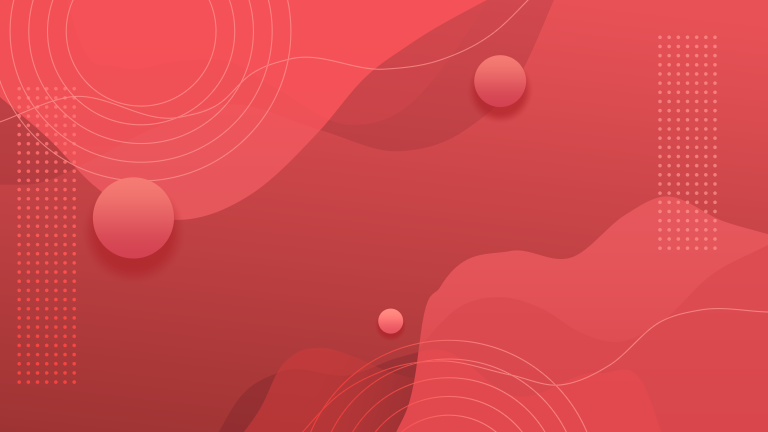
Reproduce this background procedurally as a WebGL 2 fragment shader.

```glsl
#version 300 es
precision highp float;
uniform vec2 u_resolution;
out vec4 outColor;

// The canvas is 9 units high, 16 units wide at 16:9
const float HEIGHT = 9.0;
const int KNOTS = 10;
const float LINE_WIDTH = 0.022;
const float RING_START = 1.56;
const float RING_STEP = 0.39;
const float RING_COUNT = 5.0;
const float DOT_PITCH = 0.191;
const float DOT_RADIUS = 0.037;

const vec3 BASE_DARK = vec3(0.62, 0.20, 0.20);
const vec3 BASE_LIGHT = vec3(0.91, 0.32, 0.34);
const vec3 SHADE = vec3(0.42, 0.12, 0.15);
const vec3 CORAL = vec3(0.97, 0.325, 0.35);
const vec3 ROSE = vec3(0.90, 0.34, 0.36);
const vec3 CRIMSON = vec3(0.85, 0.28, 0.30);
const vec3 HILL_RED = vec3(0.79, 0.23, 0.23);
const vec3 LINE_PINK = vec3(1.0, 0.58, 0.57);
const vec3 LINE_RED = vec3(1.0, 0.27, 0.25);
const vec3 BALL_TOP = vec3(0.96, 0.48, 0.45);
const vec3 BALL_BOTTOM = vec3(0.83, 0.26, 0.32);
const vec3 BALL_SHADOW = vec3(0.68, 0.13, 0.15);

// Balls: centre and radius
const vec3 BALLS[3] = vec3[](vec3(2.78, 4.46, 0.845), vec3(10.42, 7.31, 0.54), vec3(8.14, 2.31, 0.26));

// Curve knots, from left to right
const vec2 CANOPY[KNOTS] = vec2[](vec2(0, 6.98), vec2(1.04, 6.08), vec2(1.94, 5.15), vec2(2.71, 4.63), vec2(3.75, 4.42),
    vec2(5.21, 4.94), vec2(6.67, 6.29), vec2(7.6, 7.38), vec2(8.54, 8.08), vec2(10.5, 9.2));
const vec2 DRAPE[KNOTS] = vec2[](vec2(0, 5.15), vec2(0.83, 5.19), vec2(1.77, 5.6), vec2(3.12, 6.29), vec2(4.79, 6.83),
    vec2(6.67, 6.29), vec2(8.33, 5.85), vec2(9.69, 6.29), vec2(10.83, 7.44), vec2(11.63, 9.2));
const vec2 INNER_DRAPE[KNOTS] = vec2[](vec2(1.33, 9.2), vec2(1.67, 8.12), vec2(2.5, 7.6), vec2(3.75, 7.73), vec2(4.79, 7.71),
    vec2(5.73, 7.17), vec2(7.29, 6.4), vec2(8.44, 6.75), vec2(9.27, 7.65), vec2(10.3, 9.2));
const vec2 DUNE[KNOTS] = vec2[](vec2(8.19, -0.17), vec2(8.65, 1.19), vec2(8.81, 2.33), vec2(9.17, 3.02), vec2(10.63, 3.77),
    vec2(11.94, 3.65), vec2(13.02, 4.52), vec2(13.79, 4.9), vec2(15.1, 4.38), vec2(16, 4.12));
const vec2 INNER_DUNE[KNOTS] = vec2[](vec2(8.33, 1.25), vec2(8.75, 1.77), vec2(9.48, 2.54), vec2(10.42, 2.81), vec2(11.35, 2.54),
    vec2(12.08, 2.08), vec2(12.88, 1.88), vec2(13.75, 2.27), vec2(14.79, 3.25), vec2(16, 3.9));
const vec2 HILL[KNOTS] = vec2[](vec2(4.96, -0.17), vec2(5.46, 0.56), vec2(5.83, 1.33), vec2(6.15, 1.63), vec2(6.71, 1.75),
    vec2(7.4, 1.56), vec2(8.02, 1.29), vec2(8.65, 1.12), vec2(9.2, 1.1), vec2(10, 1));
const vec2 FOOTHILL[KNOTS] = vec2[](vec2(4.46, -0.17), vec2(4.96, 0.67), vec2(5.83, 1.25), vec2(7.3, 1.19), vec2(8.33, 1.56),
    vec2(9.17, 1.71), vec2(10.73, 0.75), vec2(12.5, 1.23), vec2(13.44, 0.92), vec2(13.83, -0.17));
const vec2 UPPER_LINE[KNOTS] = vec2[](vec2(0, 6.46), vec2(1.46, 6.98), vec2(3.75, 6.56), vec2(4.58, 6.85), vec2(5.21, 7.44),
    vec2(6.04, 7.77), vec2(8.02, 7.56), vec2(9.17, 7.75), vec2(10.3, 8.33), vec2(11.2, 9.2));
const vec2 LOWER_LINE[KNOTS] = vec2[](vec2(6.15, -0.17), vec2(6.98, 0.71), vec2(7.92, 1.25), vec2(9.17, 1.48), vec2(10.63, 1.19),
    vec2(11.67, 0.98), vec2(12.71, 1.4), vec2(13.75, 2.29), vec2(14.58, 2.54), vec2(16, 2.5));

float pixel;

float secant(vec2 a, vec2 b) { return (b.y - a.y) / (b.x - a.x); }

// Slope at b of the parabola through three knots
float knotSlope(vec2 a, vec2 b, vec2 c) {
    return mix(secant(a, b), secant(b, c), (b.x - a.x) / (c.x - a.x));
}

// Approximate signed distance above a smooth curve through the knots
float above(vec2 p, vec2 k[KNOTS]) {
    int i = 0;
    for (int j = 1; j < KNOTS - 1; j++) if (p.x > k[j].x) i = j;
    vec2 a = k[i], b = k[i + 1];
    float s = secant(a, b);
    float sa = i > 0 ? knotSlope(k[i - 1], a, b) : s;
    float sb = i < KNOTS - 2 ? knotSlope(a, b, k[i + 2]) : s;
    float w = b.x - a.x, t = clamp((p.x - a.x) / w, 0.0, 1.0), u = 1.0 - t;
    float h = mix(a.y, b.y, t * t * (3.0 - 2.0 * t)) + w * t * u * (sa * u - sb * t);
    float d = p.y - h;
    return d * pixel / max(length(vec2(dFdx(d), dFdy(d))), pixel);
}

float fill(float d) { return clamp(0.5 - d / pixel, 0.0, 1.0); }

// Thin strokes keep their weight when narrower than a pixel
float stroke(float d) {
    float width = max(LINE_WIDTH, pixel);
    return fill(abs(d) - 0.5 * width) * LINE_WIDTH / width;
}

float rings(vec2 p) {
    float r = length(p);
    float n = clamp(round((r - RING_START) / RING_STEP), 0.0, RING_COUNT - 1.0);
    return stroke(r - RING_START - n * RING_STEP);
}

float dots(vec2 p, vec2 first, vec2 count) {
    vec2 q = (p - first) / DOT_PITCH;
    vec2 cell = clamp(round(q), vec2(0), count - 1.0);
    return fill(length(q - cell) * DOT_PITCH - DOT_RADIUS);
}

void main() {
    pixel = HEIGHT / u_resolution.y;
    vec2 p = gl_FragCoord.xy * pixel;
    vec3 color = mix(BASE_DARK, BASE_LIGHT, clamp(p.y * 0.097 + p.x * 0.011, 0.0, 1.0));

    // Hanging layers at the upper left
    float canopy = fill(-above(p, CANOPY));
    float drape = fill(-above(p, DRAPE));
    float innerDrape = fill(-above(p, INNER_DRAPE));
    color = mix(color, SHADE, 0.18 * drape);
    color = mix(color, CRIMSON, 0.35 * innerDrape);
    vec3 canopyColor = mix(ROSE, CORAL, smoothstep(4.4, 8.8, p.y));
    canopyColor = mix(canopyColor, vec3(0.93, 0.30, 0.32), 0.45 * drape);
    canopyColor = mix(canopyColor, CORAL, 0.5 * innerDrape);
    color = mix(color, canopyColor, canopy);

    // Rising layers at the lower right
    float dune = fill(above(p, DUNE));
    float foothill = fill(above(p, FOOTHILL));
    color = mix(color, SHADE, 0.3 * foothill);
    color = mix(color, HILL_RED, 0.65 * fill(above(p, HILL)) * smoothstep(9.6, 6.5, p.x));
    vec3 duneColor = mix(CRIMSON, ROSE, smoothstep(0.0, 4.5, p.y));
    duneColor = mix(duneColor, CRIMSON, 0.65 * fill(above(p, INNER_DUNE)));
    duneColor = mix(duneColor, vec3(0.90, 0.29, 0.31), 0.75 * foothill);
    color = mix(color, duneColor, dune);

    // Dot grids, rings and flowing lines
    vec3 dotColor = mix(LINE_RED, vec3(1.0, 0.46, 0.46), smoothstep(1.0, 7.5, p.y));
    color = mix(color, dotColor, 0.9 * dots(p, vec2(0.4, 1.04), vec2(7, 33)));
    color = mix(color, LINE_PINK, 0.7 * dots(p, vec2(13.75, 3.83), vec2(7, 24)));
    color = mix(color, LINE_PINK, 0.75 * max(rings(p - vec2(2.94, 8.35)), stroke(above(p, UPPER_LINE))));
    vec3 lowColor = mix(LINE_RED, LINE_PINK, smoothstep(7.5, 10.5, p.x));
    color = mix(color, lowColor, 0.75 * max(rings(p - vec2(9.35, -1.21)), stroke(above(p, LOWER_LINE))));

    // Balls with soft shadows below
    for (int i = 0; i < 3; i++) {
        vec2 q = (p - BALLS[i].xy) / BALLS[i].z;
        float shadow = smoothstep(1.32, 0.85, length(q + vec2(0, 0.36)));
        color = mix(color, BALL_SHADOW, 0.65 * shadow);
        vec3 ball = mix(BALL_BOTTOM, BALL_TOP, smoothstep(-1.0, 1.0, q.y));
        if (i == 2) ball += vec3(0.08, 0.07, 0.06);
        color = mix(color, ball, fill((length(q) - 1.0) * BALLS[i].z));
    }
    outColor = vec4(color, 1.0);
}
```
